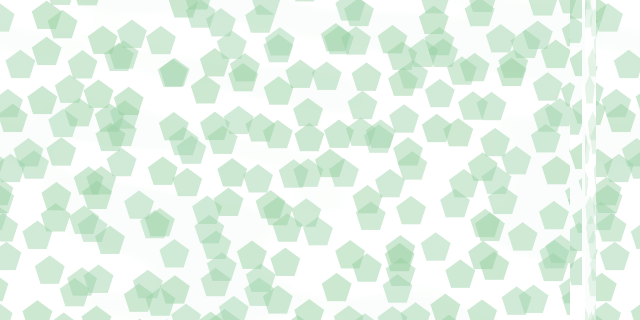
This pattern is drawn by a WebGL 1 fragment shader. Its source:

```glsl
precision highp float;
// Translucent green pentagons scattered over near-white paper with faint wisps.
// A jittered grid places them; towards the right a seam of a shifted slice, a
// blank gap and a squeezed pale slice precedes the repeat of the left side.

uniform vec2 u_resolution;

const float PI = 3.14159265;
const float CELL = 0.0964;       // grid spacing, in canvas heights
const float RADIUS = 0.049;      // pentagon centre to corner
const float JITTER = 1.15;       // spread of centres, in cells
const float OPACITY = 0.45;

// Seam borders and repeat length, in canvas heights
const float SEAM_START = 1.781;
const float GAP_START = 1.820;
const float GAP_END = 1.828;
const float SEAM_END = 1.862;
const float PERIOD = 1.901;

const vec3 PAPER = vec3(0.997, 1.0, 0.997);
const vec3 WISP = vec3(0.980, 0.993, 0.983);
const vec3 MINT = vec3(0.615, 0.825, 0.675);
const vec3 LEAF = vec3(0.565, 0.800, 0.600);

float hash(vec2 p) {
  return fract(sin(dot(p, vec2(127.1, 311.7))) * 43758.5453);
}

vec2 hash2(vec2 p) {
  return vec2(hash(p), hash(p + vec2(37.2, 17.9)));
}

float valueNoise(vec2 p) {
  vec2 i = floor(p);
  vec2 f = fract(p);
  f = f * f * (3.0 - 2.0 * f);
  float low = mix(hash(i), hash(i + vec2(1.0, 0.0)), f.x);
  float high = mix(hash(i + vec2(0.0, 1.0)), hash(i + vec2(1.0, 1.0)), f.x);
  return mix(low, high, f.y);
}

// Distance to a regular pentagon with one corner pointing up
float pentagon(vec2 p, float radius) {
  float side = 2.0 * PI / 5.0;
  float angle = mod(atan(p.x, -p.y) + 0.5 * side, side) - 0.5 * side;
  return length(p) * cos(angle) - radius * cos(0.5 * side);
}

// Faint slanted streaks on the paper
vec3 paper(vec2 p) {
  float n = valueNoise(vec2(p.x * 3.0, p.y * 9.0 + p.x * 1.6));
  return mix(PAPER, WISP, smoothstep(0.45, 0.62, n));
}

// Lays the pentagons of the neighbouring cells over a base colour
vec3 scatter(vec3 base, vec2 p, float opacity, float pixel) {
  vec3 color = base;
  vec2 home = floor(p / CELL);
  for (int j = -1; j <= 1; j++) {
    for (int i = -1; i <= 1; i++) {
      vec2 cell = home + vec2(float(i), float(j));
      vec2 jitter = (hash2(cell) - 0.5) * JITTER;
      vec2 center = (cell + 0.5 + jitter) * CELL;
      float d = pentagon(p - center, RADIUS);
      float cover = 1.0 - smoothstep(-0.6 * pixel, 0.6 * pixel, d);
      vec3 tint = mix(MINT, LEAF, hash(cell + 71.3));
      color = mix(color, tint, cover * opacity);
    }
  }
  return color;
}

void main() {
  float pixel = 1.0 / u_resolution.y;
  vec2 p = gl_FragCoord.xy * pixel;
  p.x *= 2.0 * u_resolution.y / u_resolution.x;   // design is two heights wide

  // Choose the sampling place and strength for each vertical zone
  vec2 place = p;
  float opacity = OPACITY;
  float blur = pixel;
  if (p.x > SEAM_END) {
    place.x = p.x - PERIOD;
  } else if (p.x > GAP_END) {
    place.x = (p.x - SEAM_END) * 3.0 + 0.7;
    opacity = 0.5 * OPACITY;
    blur = 2.0 * pixel;
  } else if (p.x > GAP_START) {
    opacity = 0.0;
  } else if (p.x > SEAM_START) {
    place.x = p.x + 0.43;
  }

  gl_FragColor = vec4(scatter(paper(place), place, opacity, blur), 1.0);
}
```
